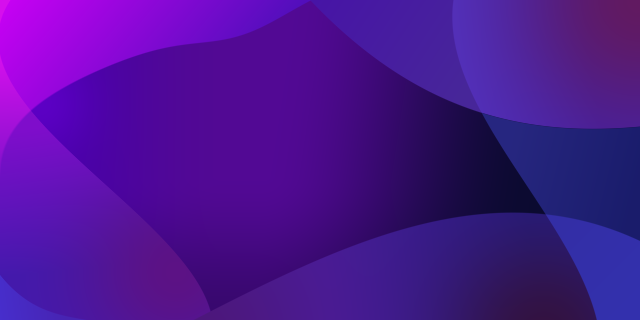
Write a WebGL 1 fragment shader that draws this background.

```glsl
precision highp float;
// Abstract backdrop: a dark violet field overlapped by large translucent waves.
// Each wave is bounded by a cubic curve through four evenly spaced values;
// each wave and each overlap is filled with a linear wash and soft glows.

#define EDGE_SOFTNESS 0.8
#define VIOLET  vec3(0.28, 0.00, 0.66)
#define PURPLE  vec3(0.32, 0.035, 0.58)
#define NIGHT   vec3(0.045, 0.04, 0.19)
#define DUSK    vec3(0.15, 0.03, 0.33)
#define MAGENTA vec3(0.79, 0.00, 0.96)
#define PINK    vec3(0.84, 0.06, 0.93)
#define INDIGO  vec3(0.28, 0.18, 0.80)
#define PLUM    vec3(0.38, 0.10, 0.38)
#define NAVY    vec3(0.10, 0.11, 0.42)

uniform vec2 u_resolution;

// Cubic through the values v at t = 0, 1/3, 2/3 and 1
float cubic(float t, vec4 v) {
  float a = t - 1.0 / 3.0, b = t - 2.0 / 3.0, c = t - 1.0;
  return dot(v, vec4(-4.5 * a * b * c, 13.5 * t * b * c,
                     -13.5 * t * a * c, 4.5 * t * a * b));
}

// Coverage from a signed offset, positive inside
float cover(float offset) {
  float w = EDGE_SOFTNESS / u_resolution.y;
  return smoothstep(-w, w, offset);
}

// Linear gradient from point a to point b
vec3 wash(vec2 p, vec2 a, vec3 colA, vec2 b, vec3 colB) {
  vec2 axis = b - a;
  return mix(colA, colB, clamp(dot(p - a, axis) / dot(axis, axis), 0.0, 1.0));
}

vec3 glow(vec3 col, vec2 offset, float radius, vec3 tint) {
  return mix(col, tint, exp(-dot(offset, offset) / (radius * radius)));
}

vec3 field(vec2 p) {
  vec3 col = mix(VIOLET, PURPLE, smoothstep(0.1, 0.7, p.x));
  col = glow(col, p - vec2(0.12, 0.32), 0.16, vec3(0.36, 0.0, 0.77));
  col = mix(col, DUSK, 0.6 * smoothstep(0.55, 1.0, p.y));
  return mix(col, NIGHT, smoothstep(0.85, 1.7, p.x + 0.15 * (p.y - 0.4)));
}

void main() {
  // x runs 0..2 to the right, y runs 0..1 downward
  vec2 p = gl_FragCoord.xy / u_resolution;
  p = vec2(2.0 * p.x, 1.0 - p.y);

  // Wave boundaries
  float root = sqrt(p.x / 0.969);
  float hump = (p.x - 0.76) / 0.2;
  float crestY = cubic(root, vec4(0.547, 0.336, 0.169, -0.016))
               + 0.055 * exp(-hump * hump);
  float leftX = cubic((p.y - 0.17) / 0.83, vec4(0.0, 0.19, 0.486, 0.664));
  float bowlY = cubic((p.x - 0.969) / 1.031, vec4(0.0, 0.271, 0.388, 0.396));
  float rightX = cubic(p.y, vec4(1.417, 1.495, 1.703, 1.865));
  float hillY = cubic((p.x - 0.586) / 1.414, vec4(1.01, 0.786, 0.667, 0.753));
  float cornerY = cubic(p.x / 0.286, vec4(0.859, 0.945, 0.984, 1.003));

  float crest = cover((crestY - p.y) * min(1.0, 1.5 * root));
  float left = cover(leftX - p.x);
  float bowl = cover(bowlY - p.y);
  float right = cover(p.x - rightX);
  float hill = cover(p.y - hillY);
  float corner = cover(p.y - cornerY);

  // Left side: crest, left wave, their overlap and the lower corner
  vec3 crestCol = wash(p, vec2(0.0), MAGENTA,
                       vec2(0.6, 0.5), vec3(0.29, 0.06, 0.72));
  vec3 leftCol = wash(p, vec2(0.1, 0.4), vec3(0.50, 0.05, 0.80),
                      vec2(0.15, 0.85), vec3(0.26, 0.10, 0.68));
  leftCol = glow(leftCol, p - vec2(0.55, 0.85), 0.3, vec3(0.36, 0.07, 0.52));
  vec3 pinkCol = wash(p, vec2(0.0, 0.17), PINK,
                      vec2(0.03, 0.53), vec3(0.52, 0.07, 0.80));
  vec3 cornerCol = wash(p, vec2(0.0, 1.0), INDIGO,
                        vec2(0.2, 0.97), vec3(0.28, 0.14, 0.70));

  // Right side: bowl, right wave, hill and their overlaps
  vec3 bowlCol = wash(p, vec2(1.0, 0.0), vec3(0.28, 0.08, 0.65),
                      vec2(1.45, 0.3), vec3(0.28, 0.15, 0.60));
  vec3 rightCol = wash(p, vec2(1.6, 0.45), vec3(0.15, 0.15, 0.50),
                       vec2(2.0, 0.55), NAVY);
  vec3 domeCol = wash(p, vec2(1.45, 0.25), vec3(0.32, 0.19, 0.74),
                      vec2(1.85, 0.2), vec3(0.27, 0.13, 0.64));
  domeCol = glow(domeCol, p - vec2(2.0, 0.0), 0.35, PLUM);
  vec3 hillCol = wash(p, vec2(1.0, 0.8), vec3(0.29, 0.11, 0.60),
                      vec2(1.65, 0.7), vec3(0.15, 0.11, 0.50));
  hillCol = glow(hillCol, p - vec2(1.7, 1.05), 0.3, vec3(0.20, 0.07, 0.25));
  hillCol = glow(hillCol, p - vec2(0.6, 1.05), 0.35, vec3(0.30, 0.09, 0.48));
  vec3 blueCol = wash(p, vec2(1.75, 0.7), vec3(0.20, 0.18, 0.65),
                      vec2(2.0, 0.95), vec3(0.20, 0.19, 0.68));

  // Composite, overlaps after the waves they join
  vec3 col = field(p);
  col = mix(col, crestCol, crest);
  col = mix(col, mix(leftCol, pinkCol, crest), left);
  col = mix(col, cornerCol, corner);
  col = mix(col, mix(bowlCol, domeCol, right), bowl);
  col = mix(col, rightCol, right * (1.0 - bowl));
  col = mix(col, mix(hillCol, blueCol, right), hill);
  gl_FragColor = vec4(col, 1.0);
}
```
